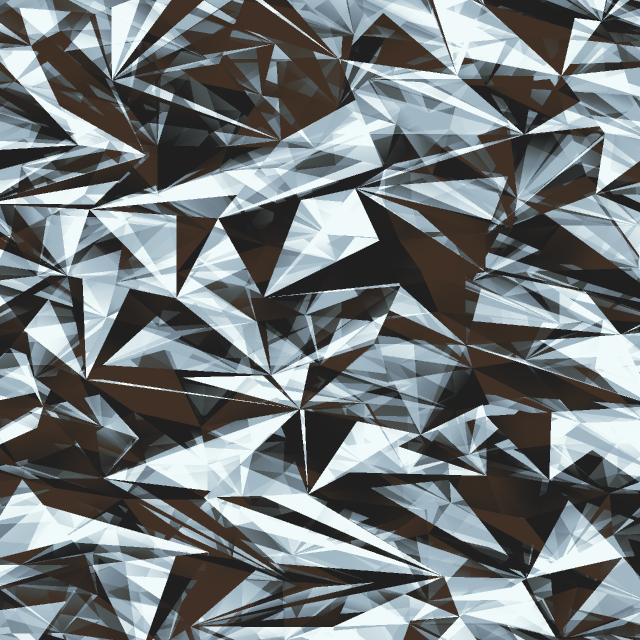
Give the GLSL for this texture, as a WebGL 2 fragment shader.

```glsl
#version 300 es
precision highp float;
// Crumpled sheet of sharp icy facets broken by dark brown shadow planes.

uniform vec2 u_resolution;
out vec4 fragColor;

float hash(vec2 p) {
    vec3 q = fract(p.xyx * 0.1031);
    q += dot(q, q.yzx + 33.33);
    return fract((q.x + q.y) * q.z);
}

float cross2(vec2 a, vec2 b) {
    return a.x * b.y - a.y * b.x;
}

// Jittered lattice node; odd rows are shifted by half a cell.
vec2 corner(vec2 node, float seed) {
    vec2 jitter = vec2(hash(node + seed), hash(node + seed + 71.3)) - 0.5;
    return node + vec2(0.5 * mod(node.y, 2.0), 0.0) + 0.75 * jitter;
}

vec3 barycentric(vec2 p, vec2 a, vec2 b, vec2 c) {
    vec3 areas = vec3(cross2(b - p, c - p), cross2(c - p, a - p), cross2(a - p, b - p));
    return areas / cross2(b - a, c - a);
}

float minOf(vec3 v) {
    return min(v.x, min(v.y, v.z));
}

// Triangle of an irregular mesh: xyz = barycentric position, w = random key.
vec4 facet(vec2 p, float seed) {
    vec4 found = vec4(vec3(1.0 / 3.0), 0.5);
    for (int j = -1; j <= 1; j++) {
        for (int i = -1; i <= 1; i++) {
            vec2 cell = floor(p) + vec2(i, j);
            vec2 a = corner(cell, seed);
            vec2 b = corner(cell + vec2(1, 0), seed);
            vec2 c = corner(cell + vec2(1, 1), seed);
            vec2 d = corner(cell + vec2(0, 1), seed);

            // Split along a random diagonal that stays inside the quad.
            bool acInside = cross2(c - a, b - a) < 0.0 && cross2(c - a, d - a) > 0.0;
            bool bdInside = cross2(d - b, c - b) < 0.0 && cross2(d - b, a - b) > 0.0;
            if (!acInside || (bdInside && hash(cell + seed + 19.7) > 0.5)) {
                vec2 first = a;
                a = b; b = c; c = d; d = first;
            }
            vec3 lower = barycentric(p, a, b, c);
            vec3 upper = barycentric(p, a, c, d);
            if (minOf(lower) >= 0.0) found = vec4(lower, hash(cell + seed + 37.1));
            else if (minOf(upper) >= 0.0) found = vec4(upper, hash(cell + seed + 53.9));
        }
    }
    return found;
}

// Linear shading across a facet, tilted by its key.
float tilt(vec4 f) {
    vec3 levels = fract(f.w * vec3(17.3, 41.9, 73.7)) - 0.5;
    return dot(f.xyz, levels);
}

// Cuts a facet into shards that fan out from its first corner.
float shardTone(vec4 f) {
    float ratio = f.y / max(f.y + f.z, 1e-4);
    float shard = floor(ratio * 2.3 + f.w);
    return hash(vec2(floor(f.w * 4096.0), shard * 7.0 + 3.0));
}

float softBlotch(vec2 p) {
    float wave = sin(p.x * 19.0 + 2.0 * sin(p.y * 13.0));
    wave += sin(p.y * 37.0 + 1.7 * sin(p.x * 23.0 + 1.0));
    return 0.25 * wave;
}

// Ramp from shadow through steel blue to glare.
vec3 foilColor(float tone, float warmth) {
    vec3 shadow = mix(vec3(0.12, 0.122, 0.125), vec3(0.25, 0.19, 0.145), warmth);
    vec3 color = mix(shadow, vec3(0.29, 0.32, 0.32), smoothstep(0.37, 0.50, tone));
    color = mix(color, vec3(0.44, 0.51, 0.56), smoothstep(0.49, 0.58, tone));
    color = mix(color, vec3(0.63, 0.72, 0.77), smoothstep(0.57, 0.68, tone));
    return mix(color, vec3(0.94, 0.98, 0.98), smoothstep(0.72, 0.97, tone));
}

vec3 crumpledFoil(vec2 p) {
    vec4 plate = facet(p * vec2(5.5, 9.0), 11.0);
    vec4 chip = facet(vec2(p.x + 0.45 * p.y, p.y) * vec2(9.0, 14.0), 103.0);
    vec4 grain = facet(vec2(p.x - 0.35 * p.y, p.y) * vec2(17.0, 23.0), 211.0);

    float tone = shardTone(plate);
    tone += 0.42 * (shardTone(chip) - 0.5);
    tone += 0.16 * (grain.w - 0.5);
    tone += 0.30 * tilt(plate) + 0.22 * tilt(chip);

    float warmth = 0.5 + 0.9 * (fract(chip.w * 29.3) - 0.5);
    warmth += 0.5 * softBlotch(p) + 0.4 * tilt(plate);
    return foilColor(tone, smoothstep(0.15, 0.85, warmth));
}

void main() {
    // Four samples per pixel smooth the facet edges.
    vec3 color = vec3(0.0);
    for (int k = 0; k < 4; k++) {
        vec2 offset = (vec2(k % 2, k / 2) - 0.5) * 0.6;
        color += crumpledFoil((gl_FragCoord.xy + offset) / u_resolution.y);
    }
    fragColor = vec4(color * 0.25, 1.0);
}
```
